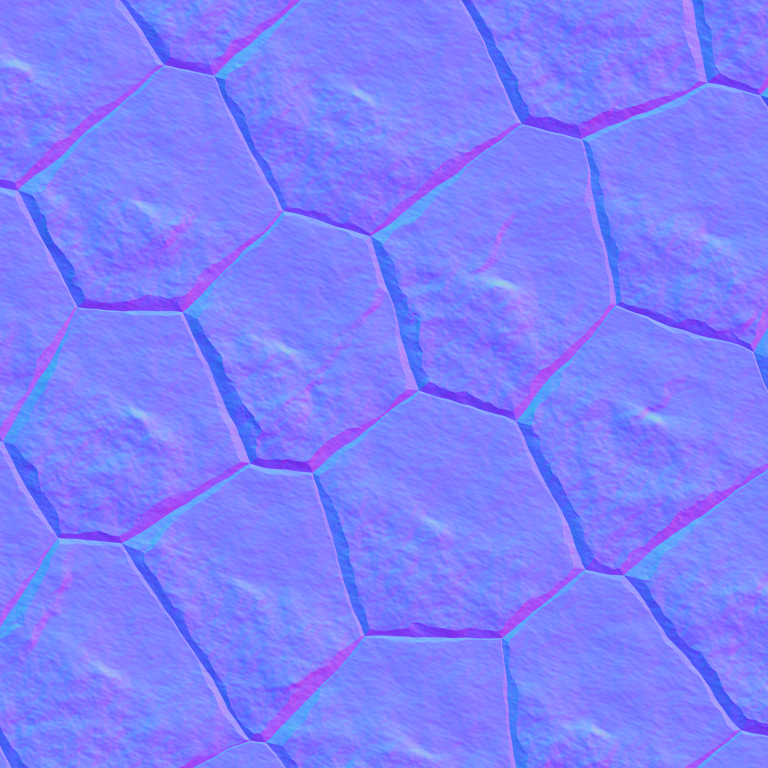
A Shadertoy shader for this texture map:

```glsl
// Tangent-space normal map of large, tightly fitted paving stones.
// A jittered, sheared lattice gives Voronoi stones with chipped bevels; ledges
// and streaky grain are added to a height field, whose slope becomes colour.

vec2 hash2(vec2 p) {
    vec3 a = fract(p.xyx * vec3(0.1031, 0.1030, 0.0973));
    a += dot(a, a.yzx + 33.33);
    return fract((a.xx + a.yz) * a.zy);
}

float cornerSlope(vec2 cell, vec2 f, vec2 corner) {
    return dot(hash2(cell + corner) * 2.0 - 1.0, f - corner);
}

// Gradient noise with a quintic fade, so that its slope is smooth too
float noise(vec2 p) {
    vec2 i = floor(p), f = p - i;
    vec2 u = f * f * f * (f * (f * 6.0 - 15.0) + 10.0);
    return mix(mix(cornerSlope(i, f, vec2(0, 0)), cornerSlope(i, f, vec2(1, 0)), u.x),
               mix(cornerSlope(i, f, vec2(0, 1)), cornerSlope(i, f, vec2(1, 1)), u.x), u.y);
}

float fbm(vec2 p) {
    float sum = 0.0, amp = 1.0;
    for (int i = 0; i < 4; i++) {
        sum += amp * noise(p);
        p = mat2(1.6, 1.2, -1.2, 1.6) * p + 7.3;
        amp *= 0.48;
    }
    return sum;
}

// Sheared lattice of stone centres
const mat2 LATTICE = mat2(0.247, 0.102, 0.065, 0.323);
// Sides facing this way are the least worn
const vec2 SHELTERED = vec2(0.45, 0.89);

vec2 stoneCentre(vec2 id) {
    return LATTICE * (id + (hash2(id + 41.0) - 0.5) * 0.38);
}

// Returns bevel height above the joint, shelter from -1 to 1, and stone id
vec4 stoneBevel(vec2 p) {
    vec2 base = floor(inverse(LATTICE) * p + 0.5);
    vec2 id = base, centre = vec2(0.0);
    float nearest = 1e3;
    for (int j = -2; j <= 2; j++)
    for (int i = -2; i <= 2; i++) {
        vec2 c = base + vec2(i, j), s = stoneCentre(c);
        float d = distance(p, s);
        if (d < nearest) { nearest = d; id = c; centre = s; }
    }
    float bevel = 1e3;
    for (int j = -2; j <= 2; j++)
    for (int i = -2; i <= 2; i++) {
        if (i == 0 && j == 0) continue;
        vec2 s = stoneCentre(id + vec2(i, j));
        vec2 outward = normalize(s - centre);
        float steepness = 0.46 - 0.11 * dot(outward, SHELTERED);
        bevel = min(bevel, steepness * dot(0.5 * (s + centre) - p, outward));
    }
    float shelter = dot(p - centre, SHELTERED) / max(nearest, 0.01);
    return vec4(bevel, shelter, id);
}

float height(vec2 p) {
    // Uneven joints
    vec2 warp = 0.008 * vec2(noise(p * 11.0), noise(p * 11.0 + 31.0))
              + 0.0022 * vec2(noise(p * 42.0), noise(p * 42.0 + 17.0));
    vec4 stone = stoneBevel(p + warp - vec2(0.41, 0.53));
    float bevel = stone.x;
    vec2 q = p + stone.zw * 5.37;

    // Gently uneven face, rounded towards its rim
    float wear = mix(0.0085, 0.0035, smoothstep(-0.7, 0.7, stone.y));
    float face = wear * (1.0 + 0.9 * noise(q * 9.0) + 0.5 * fbm(q * 21.0));
    face = max(face, 0.0012) - 0.0022 * exp(-bevel * 80.0);
    face += 0.0022 * noise(q * 6.0) + 0.0012 * fbm(q * 17.0);

    // Sparse, ragged ledges that drop towards the lower right
    float phase = fract(dot(q, vec2(3.3, -2.8)) + 0.4 * fbm(q * 5.0) + 0.07 * fbm(q * 27.0));
    float ledge = phase - smoothstep(0.9, 1.0, phase);
    face += 0.0042 * ledge * smoothstep(0.02, 0.4, noise(q * 5.0 + 9.0));

    // Chipped bevel cuts the face with a crisp rim
    bevel *= 1.0 + 0.55 * fbm(q * 28.0);
    float h = min(max(face, 0.0008), bevel);

    // Fine streaks, falling slightly to the right
    vec2 g = vec2(dot(p, vec2(0.94, -0.34)), dot(p, vec2(0.34, 0.94)));
    g.y += 0.006 * noise(p * 17.0);
    h += 0.00042 * noise(g * vec2(40.0, 105.0));
    h += 0.00034 * noise(g * vec2(95.0, 210.0) + 13.0);
    return h;
}

void mainImage(out vec4 fragColor, in vec2 fragCoord) {
    vec2 p = fragCoord / iResolution.y;
    vec2 e = vec2(0.0008, 0.0);
    vec2 slope = vec2(height(p + e.xy) - height(p - e.xy),
                      height(p + e.yx) - height(p - e.yx)) / (2.0 * e.x);
    vec3 normal = normalize(vec3(-slope, 1.0));
    // Pack the normal, keeping blue close to full on the bevels
    vec3 colour = normal * 0.5 + vec3(0.495, 0.498, 0.53);
    fragColor = vec4(clamp(colour, 0.0, 1.0), 1.0);
}
```
